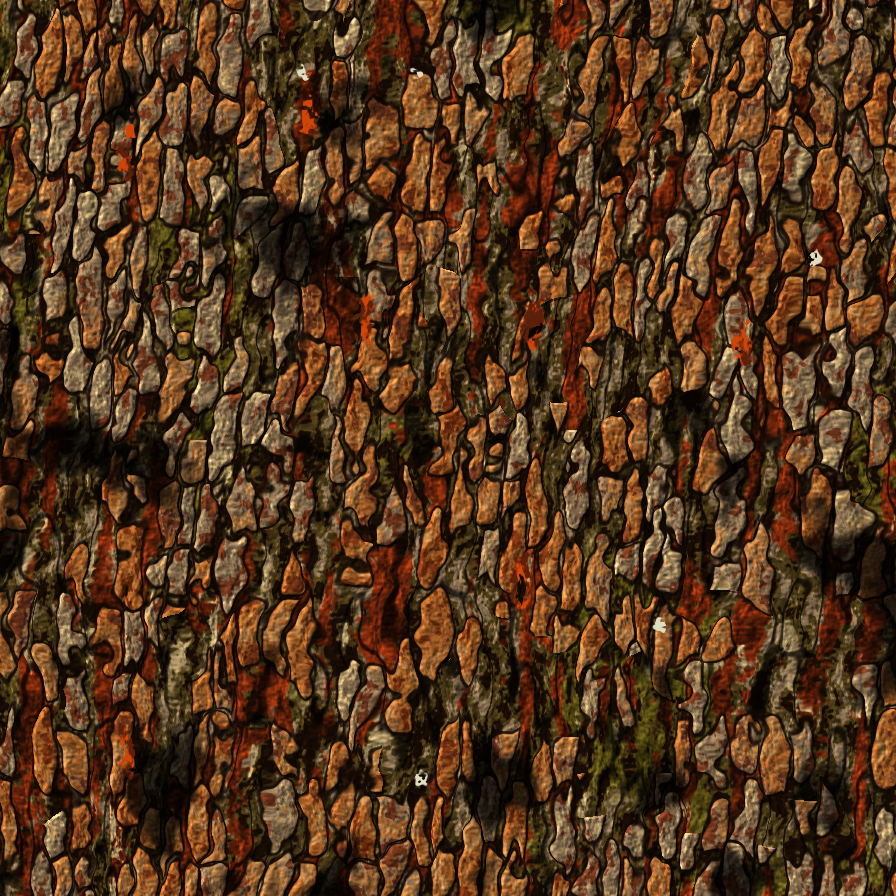
This texture is drawn by a WebGL 2 fragment shader. Its source:

```glsl
#version 300 es
precision highp float;

uniform vec2 u_resolution;
out vec4 fragColor;

const vec3 DARK = vec3(0.09, 0.045, 0.015);
const vec3 OLIVE = vec3(0.27, 0.21, 0.08);
const vec3 RUST = vec3(0.36, 0.12, 0.035);
const vec3 GREY = vec3(0.48, 0.39, 0.28);
const vec3 ORANGE = vec3(0.56, 0.32, 0.13);
const vec3 PALE = vec3(0.62, 0.53, 0.36);
const vec3 MOSS = vec3(0.33, 0.30, 0.03);
const vec3 EMBER = vec3(0.82, 0.27, 0.03);
const vec3 CHIP = vec3(0.88, 0.87, 0.76);

const vec2 PLATE_GRID = vec2(35.0, 14.0);   // plates across and up
const float PLATE_SHARE = 0.66;             // part of the cells that hold a plate
const float LEAN = 0.09;
const vec2 TO_LIGHT = vec2(-0.0022, 0.0022);
const float RELIEF_GAIN = 1.15;

float hash(vec2 p) {
    vec3 q = fract(p.xyx * vec3(0.1031, 0.1030, 0.0973));
    q += dot(q, q.yzx + 33.33);
    return fract((q.x + q.y) * q.z);
}

float noise(vec2 p) {
    vec2 i = floor(p), f = fract(p);
    f = f * f * (3.0 - 2.0 * f);
    return mix(mix(hash(i), hash(i + vec2(1, 0)), f.x),
               mix(hash(i + vec2(0, 1)), hash(i + vec2(1, 1)), f.x), f.y);
}

float fbm(vec2 p) {
    float sum = 0.0, amp = 0.5;
    for (int i = 0; i < 4; i++) {
        sum += amp * noise(p);
        p = p * 2.03 + 17.3;
        amp *= 0.55;
    }
    return sum / 1.01;
}

// Lean and waviness of the grain
vec2 grainSpace(vec2 uv) {
    float bend = 0.045 * noise(uv * vec2(4.0, 3.0)) + 0.012 * noise(uv * vec2(22.0, 17.0) + 5.0);
    float ragged = 0.007 * (noise(uv * vec2(75.0, 55.0)) - 0.5);
    return vec2(uv.x - LEAN * uv.y + bend + ragged + 1.0, uv.y + 1.0);
}

// Stretched cells: x = distance to the plate border, yz = cell identity
vec3 plateCell(vec2 p) {
    vec2 q = p * PLATE_GRID;
    q.y += 0.7 * noise(p * vec2(60.0, 40.0));
    vec2 base = floor(q), id = base;
    float nearest = 9.0, second = 9.0;
    for (int y = -1; y <= 1; y++) {
        for (int x = -1; x <= 1; x++) {
            vec2 c = base + vec2(x, y);
            vec2 site = c + 0.5 + 0.75 * (vec2(hash(c), hash(c + 71.7)) - 0.5);
            float d = length(q - site);
            if (d < nearest) {
                second = nearest;
                nearest = d;
                id = c;
            } else {
                second = min(second, d);
            }
        }
    }
    float border = min(second - nearest, 1.3 * (0.72 - nearest));
    border -= 0.16 + 0.22 * (noise(p * vec2(130.0, 80.0)) - 0.5);
    float density = PLATE_SHARE + 0.5 * (noise(p * 5.0 + 8.0) - 0.5);
    return vec3(hash(id + 13.1) < density ? border : -0.5, id);
}

float height(vec2 p, float border) {
    float rough = fbm(p * vec2(150.0, 75.0));
    return 0.55 * smoothstep(-0.08, 0.22, border) + 1.2 * rough + 0.3 * noise(p * 330.0);
}

// Elongated scattered spots, one at most in each grid cell
float spots(vec2 uv, float count, float share, vec2 radius, float seed) {
    vec2 c = floor(uv * count), f = fract(uv * count);
    vec2 site = 0.3 + 0.4 * vec2(hash(c + seed), hash(c + seed + 9.0));
    vec2 d = (f - site) / (count * radius);
    float edge = length(d) + 0.9 * (noise(uv * 170.0) - 0.5);
    return step(hash(c + seed + 4.0), share) * (1.0 - smoothstep(0.75, 1.0, edge));
}

void main() {
    vec2 uv = gl_FragCoord.xy / u_resolution;
    vec2 p = grainSpace(uv);
    vec3 cell = plateCell(p);
    float border = cell.x;
    float grit = noise(p * 290.0);

    // Fibrous ground between the plates
    float tone = 0.46 + 2.1 * (fbm(p * vec2(95.0, 38.0)) - 0.5) + 0.42 * (grit - 0.5);
    vec3 ground = mix(DARK, OLIVE, smoothstep(0.16, 0.40, tone));
    ground = mix(ground, GREY, smoothstep(0.58, 0.82, tone));
    float mossy = smoothstep(0.60, 0.78, noise(uv * vec2(9.0, 4.0) + 31.0));
    ground = mix(ground, MOSS, 0.75 * mossy * smoothstep(0.35, 0.6, tone));
    float strand = noise(p * vec2(70.0, 9.0)) + 0.35 * (noise(p * 120.0) - 0.5);
    float redness = noise(uv * vec2(6.0, 4.0) + 50.0);
    ground = mix(ground, RUST * (0.6 + 0.9 * tone), smoothstep(0.60, 0.70, strand + 0.25 * (redness - 0.5)));
    float cream = smoothstep(0.80, 0.88, noise(p * vec2(80.0, 11.0) + 60.0) + 0.3 * (redness - 0.5));
    ground = mix(ground, PALE, cream * smoothstep(0.4, 0.65, tone));
    float crack = abs(noise(p * vec2(58.0, 13.0) + 20.0) - 0.5);
    ground *= mix(0.3, 1.0, smoothstep(0.015, 0.075, crack));

    // Mottled plates with a dark rim
    float mottle = fbm(p * vec2(85.0, 55.0) + 40.0) + 0.18 * (grit - 0.5);
    float warmth = hash(cell.yz + 3.3) + 0.9 * (noise(uv * 4.0 + 12.0) - 0.5) + 1.3 * (mottle - 0.5);
    vec3 plate = mix(GREY, ORANGE, smoothstep(0.42, 0.58, warmth));
    plate = mix(plate, PALE, smoothstep(0.56, 0.68, mottle) * (1.0 - 0.6 * smoothstep(0.45, 0.65, warmth)));
    plate = mix(plate, RUST, 0.75 * smoothstep(0.43, 0.33, mottle));
    float rim = smoothstep(-0.20, -0.06, border);
    vec3 color = mix(ground, DARK * 0.7, 0.85 * rim);
    color = mix(color, plate, smoothstep(-0.02, 0.06, border));

    // Slanting light, hollows and fine grit
    vec2 lit = grainSpace(uv + TO_LIGHT);
    float slope = height(p, border) - height(lit, plateCell(lit).x);
    color *= clamp(1.0 + RELIEF_GAIN * slope, 0.35, 1.6);
    color *= 0.86 + 0.3 * grit;
    float hollow = fbm(uv * vec2(11.0, 8.0) + 90.0);
    color *= mix(0.25, 1.0, smoothstep(0.24, 0.36, hollow));

    // Rare raw wounds and white chips
    float wound = spots(uv, 4.0, 0.45, vec2(0.012, 0.032), 21.0);
    color = mix(color, mix(RUST, EMBER, smoothstep(0.4, 0.58, mottle)), wound * smoothstep(0.2, 0.4, tone));
    float chip = spots(uv, 5.0, 0.26, vec2(0.008, 0.009), 47.0);
    color = mix(color, CHIP, chip * smoothstep(0.2, 0.45, grit));

    fragColor = vec4(clamp(color, 0.0, 1.0), 1.0);
}
```
